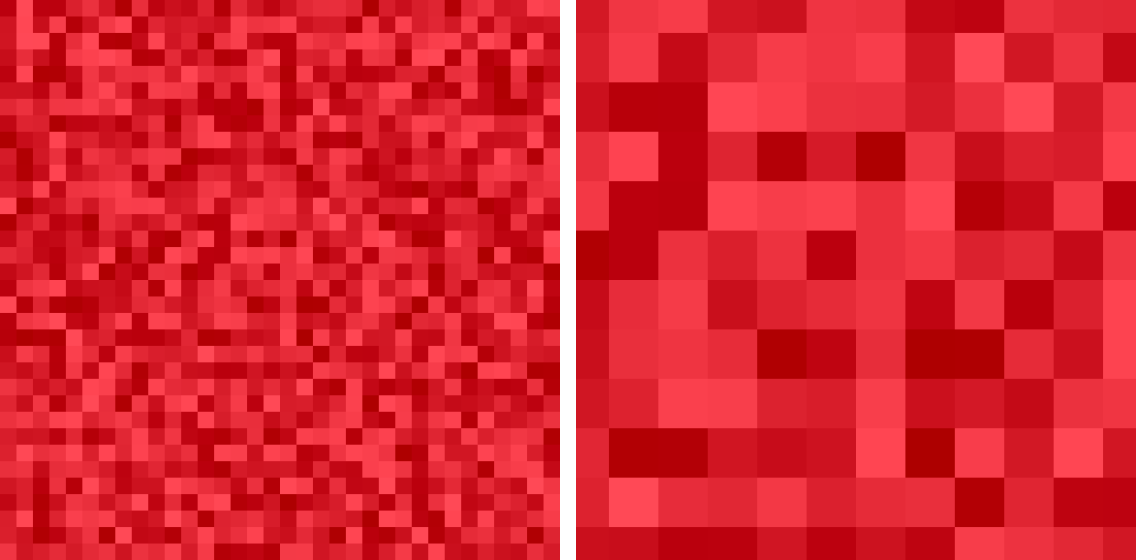
Left: the whole. Right: its middle third, enlarged.
Write a WebGL 2 fragment shader that draws this background.

```glsl
#version 300 es
precision highp float;
precision highp int;
// Draws a mosaic of flat square tiles in random shades of red.

uniform vec2 u_resolution;
out vec4 fragColor;

// Integer hash of a tile index, returned in 0..1
float hash(ivec2 tile) {
    uvec2 q = uvec2(tile + 64) * uvec2(1597u, 3571u);
    uint h = (q.x ^ (q.y << 8)) * 747796u + 28913u;
    h = (h ^ (h >> 15)) * 739981u;
    h = (h ^ (h >> 13)) * 668265u;
    h ^= h >> 16;
    return float(h & 65535u) / 65535.0;
}

// Even ramp from deep red to light red
vec3 tileColor(ivec2 tile) {
    vec3 shade = vec3(0.85, 0.118, 0.17) + 0.34 * (hash(tile) - 0.5);
    return clamp(shade, 0.0, 1.0);
}

void main() {
    // 34 tiles across the shorter side of the canvas
    float tilesPerPixel = 34.0 / min(u_resolution.x, u_resolution.y);
    vec2 p = gl_FragCoord.xy * tilesPerPixel - 0.5;
    ivec2 tile = ivec2(floor(p));

    // Blend neighbouring tiles over one pixel at their shared edge
    vec2 blend = clamp((fract(p) - 0.5) / tilesPerPixel + 0.5, 0.0, 1.0);
    vec3 lower = mix(tileColor(tile), tileColor(tile + ivec2(1, 0)), blend.x);
    vec3 upper = mix(tileColor(tile + ivec2(0, 1)), tileColor(tile + ivec2(1, 1)), blend.x);

    fragColor = vec4(mix(lower, upper, blend.y), 1.0);
}
```
